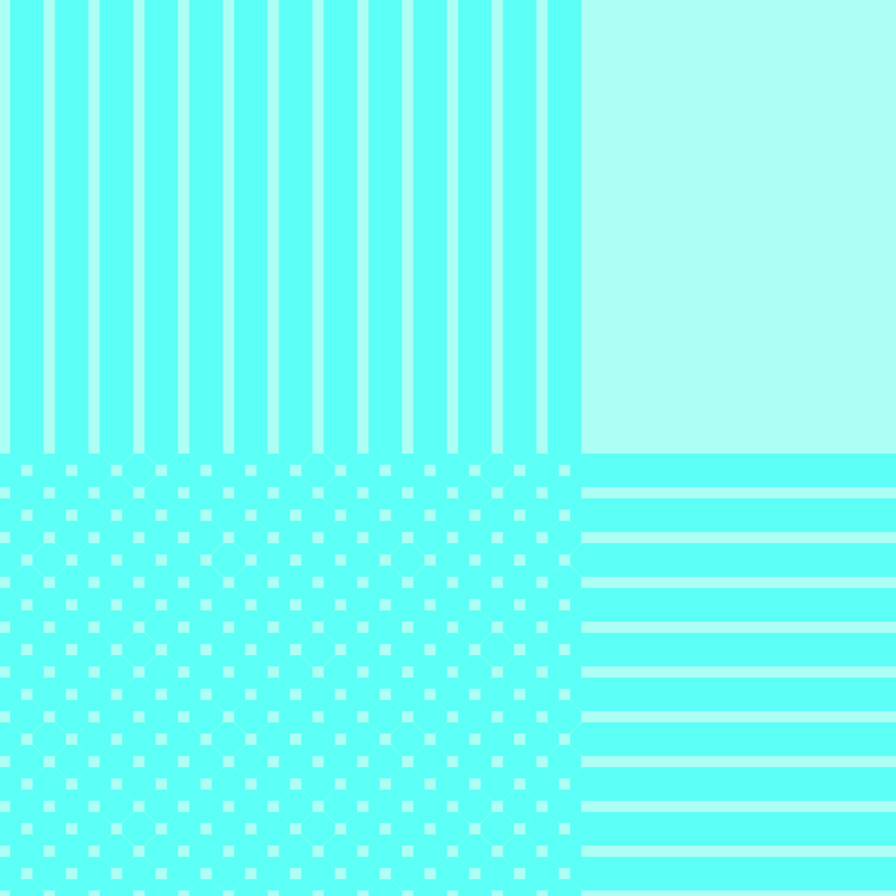
Reproduce this pattern procedurally as a three.js fragment shader.

```glsl
varying vec2 vUv;

#define PERIOD 0.05
#define HALF_BAND 0.00625
#define STRIPE_SHIFT 0.005
#define SPLIT vec2(0.65, 0.495)
#define EDGE 0.001
#define THREAD_WIDTH 0.0008
#define THREAD_STRENGTH 0.3
#define THREAD_REPEAT 0.2
#define THREAD_CENTER vec2(0.055, 0.375)

const float TAU = 6.2831853;
const vec3 AQUA = vec3(0.36, 1.0, 0.96);
const vec3 PALE_MINT = vec3(0.68, 1.0, 0.96);

// Distance to the nearest multiple of the period
vec2 repeatDistance(vec2 p) {
  return abs(mod(p + 0.5 * PERIOD, PERIOD) - 0.5 * PERIOD);
}

// Soft coverage of the inside of a signed distance
float coverage(float d) {
  return 1.0 - smoothstep(-EDGE, EDGE, d);
}

float squareDots(vec2 p) {
  vec2 d = repeatDistance(p);
  return coverage(max(d.x, d.y) - HALF_BAND);
}

// Faint diagonals that swell and fade between the dots
float threads(vec2 p, vec2 uv) {
  vec2 d = repeatDistance(vec2(p.x + p.y, p.x - p.y)) * 0.7071;
  float line = 1.0 - smoothstep(0.0, 2.0 * THREAD_WIDTH, min(d.x, d.y));
  vec2 wave = cos(TAU * (uv - THREAD_CENTER) / THREAD_REPEAT);
  float fade = smoothstep(0.35, 1.0, 0.5 + 0.5 * wave.x * wave.y);
  return THREAD_STRENGTH * line * fade;
}

void main() {
  vec2 p = vUv - vec2(STRIPE_SHIFT, 0.0);
  vec2 d = repeatDistance(p);

  // Stripes along each axis
  float columns = coverage(d.x - HALF_BAND);
  float rows = coverage(d.y - HALF_BAND);

  // Two staggered dot grids joined by threads
  float dots = max(squareDots(p), squareDots(p + 0.5 * PERIOD));
  float lattice = max(dots, threads(p, vUv));

  // Four panels around the split point
  vec2 side = smoothstep(SPLIT - EDGE, SPLIT + EDGE, vUv);
  float lower = mix(lattice, rows, side.x);
  float upper = mix(columns, 1.0, side.x);
  float pale = mix(lower, upper, side.y);

  gl_FragColor = vec4(mix(AQUA, PALE_MINT, pale), 1.0);
}
```
